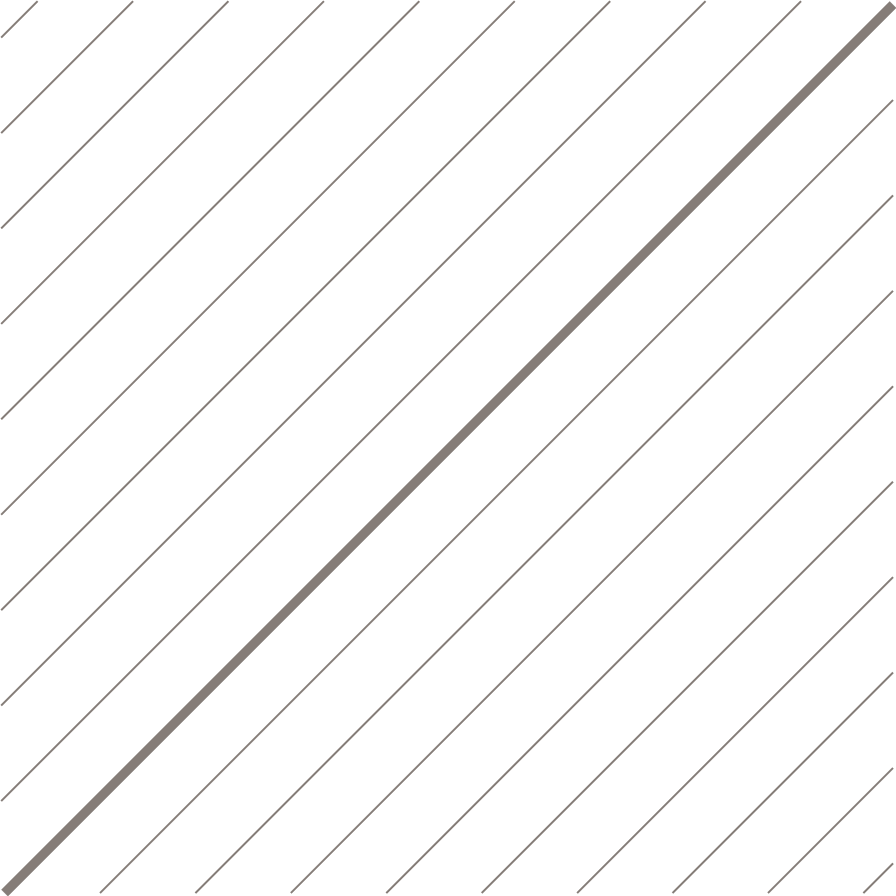
Give the GLSL for this pattern, as a WebGL 2 fragment shader.

```glsl
#version 300 es
precision highp float;
// Thin parallel diagonal lines on white, with one thick line along the main diagonal.

uniform vec2 u_resolution;
out vec4 fragColor;

const vec3 PAPER = vec3(1.0);
const vec3 INK = vec3(0.52, 0.49, 0.47);

const float SPACING = 0.1065;      // step between lines, measured along an edge
const float CENTER_SHIFT = 0.0018; // horizontal shift of the thick line
const float THIN_WIDTH = 0.0022;
const float THICK_WIDTH = 0.0106;
const float SIDE_LINES = 9.0;      // thin lines on each side of the thick one
const float SQRT2 = 1.41421356;

// Frame in which the center of every line ends
const vec2 FRAME_MIN = vec2(0.0013, 0.0033);
const vec2 FRAME_MAX = vec2(0.9967, 0.9987);

// Share of a pixel-wide interval around d that lies within +-halfWidth
float coverage(float d, float halfWidth, float pixel) {
    float upper = min(d + 0.5 * pixel, halfWidth);
    float lower = max(d - 0.5 * pixel, -halfWidth);
    return clamp((upper - lower) / pixel, 0.0, 1.0);
}

// Square-ended 45 degree line x - y = offset, cut off at the frame
float diagonalLine(vec2 p, float offset, float width, float pixel) {
    float across = (p.x - p.y - offset) / SQRT2;
    float along = 0.5 * (p.x + p.y);
    vec2 shift = 0.5 * vec2(offset, -offset);
    vec2 starts = FRAME_MIN - shift;
    vec2 ends = FRAME_MAX - shift;
    float start = max(starts.x, starts.y);
    float end = min(ends.x, ends.y);
    float halfLength = max(0.5 * (end - start), 0.0) * SQRT2;
    float alongMiddle = (along - 0.5 * (start + end)) * SQRT2;
    return coverage(across, 0.5 * width, pixel)
         * coverage(alongMiddle, halfLength, pixel);
}

// Nearest line of the evenly spaced family; number zero is the thick one
float stripes(vec2 p, float pixel) {
    float number = round((p.x - p.y - CENTER_SHIFT) / SPACING);
    number = clamp(number, -SIDE_LINES, SIDE_LINES);
    float width = abs(number) < 0.5 ? THICK_WIDTH : THIN_WIDTH;
    return diagonalLine(p, number * SPACING + CENTER_SHIFT, width, pixel);
}

void main() {
    vec2 p = gl_FragCoord.xy / u_resolution;
    float pixel = 1.0 / min(u_resolution.x, u_resolution.y);
    fragColor = vec4(mix(PAPER, INK, stripes(p, pixel)), 1.0);
}
```
